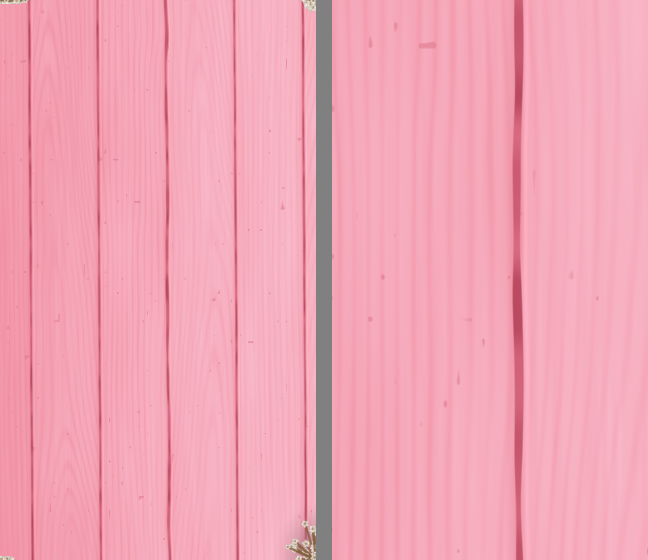
Left, the full canvas; right, a detail of the centre.
Write a Shadertoy shader that draws this texture.

```glsl
// Pink painted wooden planks with grain, dark seams and small white blossoms in the corners.

float hash(vec2 p) {
    return fract(sin(dot(p, vec2(127.1, 311.7))) * 43758.5453);
}

float noise(vec2 p) {
    vec2 i = floor(p), f = fract(p);
    f = f * f * (3.0 - 2.0 * f);
    return mix(mix(hash(i), hash(i + vec2(1, 0)), f.x),
               mix(hash(i + vec2(0, 1)), hash(i + vec2(1, 1)), f.x), f.y);
}

// Growth rings: straight on even planks, nested arches on odd ones
float grain(float across, float y, float plank) {
    float wobble = noise(vec2(across * 2.0 + plank * 9.0, y * 2.2)) - 0.5;
    float straight = across * 12.0 + wobble * 1.6;
    float center = 0.45 + 0.2 * sin(plank * 2.3 + y * 1.5);
    float arched = 13.0 * sqrt(pow(across - center, 2.0) + 0.012) + 4.5 * y + wobble * 3.0;
    float rings = mod(plank, 2.0) < 0.5 ? straight : arched;
    float line = pow(0.5 + 0.5 * sin(6.2832 * rings), 3.0);
    return line * (0.3 + 0.7 * noise(vec2(across * 5.0 + plank * 7.0, y * 3.0)));
}

vec3 planks(vec2 p, float height, float pixel) {
    // Five slightly leaning seams
    float s = (p.x - 0.103 + 0.011 * p.y / height) / 0.2165;
    float seam = floor(s + 0.5);
    float rough = seam == 2.0 ? 1.0 : 0.25;
    s += rough * 0.022 * (noise(vec2(seam * 5.0, p.y * 9.0)) - 0.5);
    float plank = floor(s) + 1.0, across = fract(s);
    float d = (s - seam) * 0.2165;

    // Paint lightens towards the right
    float tone = 0.18 + 0.62 * smoothstep(-0.1, 0.95, p.x);
    tone += 0.12 * (hash(vec2(plank, 3.0)) - 0.5);
    tone += 0.22 * (noise(vec2(p.x * 8.0 + plank * 4.0, p.y * 3.0)) - 0.5);
    tone += 0.18 * (noise(vec2(p.x * 190.0, p.y * 7.0)) - 0.5);
    tone += 0.10 * (noise(vec2(p.x * 70.0, p.y * 3.0 + 8.0)) - 0.5);
    tone -= 0.30 * grain(across, p.y, plank) - 0.08;
    vec3 color = mix(vec3(0.945, 0.57, 0.645), vec3(0.975, 0.73, 0.79), clamp(tone, 0.0, 1.0));

    // Rare nicks in the paint
    float nick = smoothstep(0.94, 0.99, noise(p * vec2(75.0, 45.0)));
    color = mix(color, vec3(0.85, 0.44, 0.52), 0.5 * nick);

    // Bevel shade, dark gap and lit edge
    color = mix(color, vec3(0.90, 0.49, 0.57), 0.65 * exp(-abs(d + 0.002) * 150.0));
    color += 0.035 * smoothstep(0.004, 0.0, abs(d - 0.009));
    float width = 0.0022 + 0.0025 * rough * noise(vec2(seam, p.y * 14.0))
                + 0.0012 * noise(vec2(seam + 20.0, p.y * 6.0));
    float gap = 1.0 - smoothstep(width - pixel, width + pixel, abs(d));
    vec3 gapColor = mix(vec3(0.70, 0.25, 0.34), vec3(0.84, 0.40, 0.49), noise(vec2(seam, p.y * 25.0)));
    return mix(color, gapColor, 0.9 * gap);
}

float segment(vec2 p, vec2 a, vec2 b) {
    vec2 ab = b - a;
    return length(p - a - ab * clamp(dot(p - a, ab) / dot(ab, ab), 0.0, 1.0));
}

// Sprig filling a corner; q is measured inwards from that corner
vec3 sprig(vec3 color, vec2 q, vec2 extent, float seed, float pixel) {
    float reach = length(q / extent);
    color *= 1.0 - 0.20 * (1.0 - smoothstep(0.3, 1.5, reach));
    if (reach > 2.0) return color;
    for (int i = 0; i < 22; i++) {
        vec2 key = vec2(float(i), seed);
        float angle = 1.5708 * hash(key), radius = sqrt(hash(key + 30.0));
        vec2 tip = extent * radius * vec2(cos(angle), sin(angle));
        float stem = segment(q, tip * 0.3, tip);
        color = mix(color, vec3(0.52, 0.38, 0.25), 0.8 * (1.0 - smoothstep(0.0012, 0.0012 + 1.5 * pixel, stem)));

        // Ruffled petals around a shaded heart
        vec2 o = q - tip;
        float size = 0.008 + 0.007 * hash(key + 60.0);
        float edge = size * (0.85 + 0.15 * cos(5.0 * atan(o.y, o.x + 1e-5) + 6.0 * angle));
        float r = length(o);
        vec3 petal = mix(vec3(0.72, 0.62, 0.48), vec3(0.96, 0.92, 0.87), smoothstep(0.0, 0.6, r / size));
        petal *= 0.78 + 0.22 * noise(q * 260.0 + seed);
        color = mix(color, petal, 1.0 - smoothstep(edge - pixel, edge + pixel, r));
    }
    return color;
}

void mainImage(out vec4 fragColor, in vec2 fragCoord) {
    vec2 p = fragCoord / iResolution.x;
    float height = iResolution.y / iResolution.x, pixel = 1.0 / iResolution.x;
    vec3 color = planks(p, height, pixel);

    // One sprig per corner, largest at the lower right
    for (int i = 0; i < 4; i++) {
        bool right = i % 2 == 1, top = i > 1;
        vec2 q = vec2(right ? 1.0 - p.x : p.x, top ? height - p.y : p.y);
        vec2 extent = right ? (top ? vec2(0.035, 0.03) : vec2(0.095, 0.13))
                            : (top ? vec2(0.085, 0.006) : vec2(0.04, 0.006));
        color = sprig(color, q, extent, float(i) + 1.0, pixel);
    }
    fragColor = vec4(color, 1.0);
}
```
